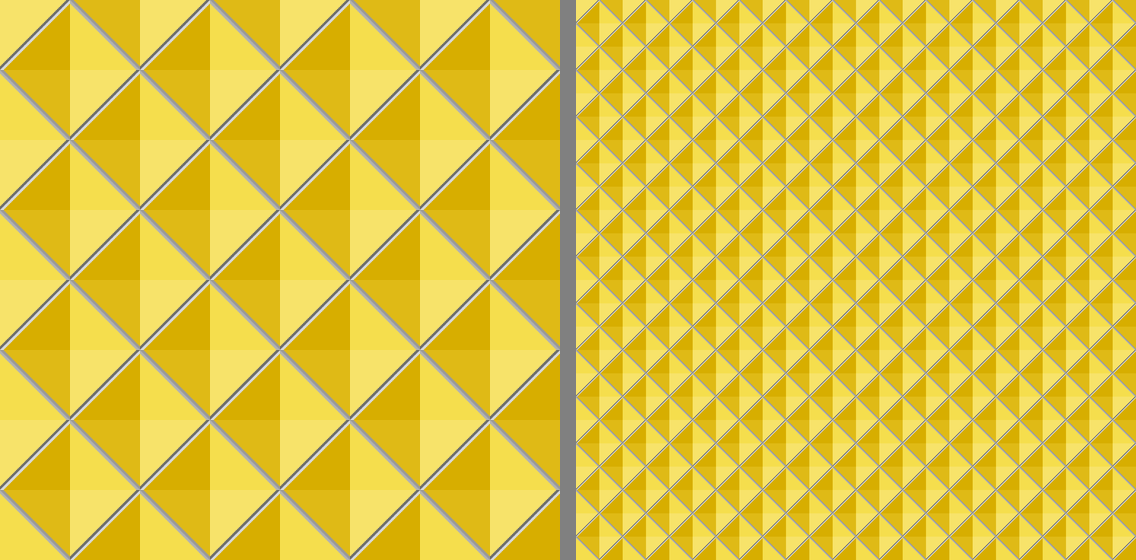
Left, the tile; right, the same tile 3 across and 3 down.
A WebGL 2 fragment shader for this pattern:

```glsl
#version 300 es
precision highp float;
// Yellow studded diamonds, four across and four down, with a second set nested between them.
// Each diamond is a four-sided pyramid: the quadrant picks the face tone and its grey bevel.
// Edges are smoothed by averaging a grid of samples inside each pixel.

uniform vec2 u_resolution;
out vec4 fragColor;

const float REPEATS = 4.0;
const int SAMPLES = 4;

// Offset from the centre of the diamond containing p, in tile units.
vec2 diamondOffset(vec2 p) {
  vec2 q = fract(p) - 0.5;
  bool outside = abs(q.x) + abs(q.y) > 0.5;
  return outside ? q - 0.5 * (2.0 * step(0.0, q) - 1.0) : q;
}

// One value per quadrant; top and bottom are chosen by height.
vec3 byQuadrant(vec2 q, vec3 topLeft, vec3 topRight, vec3 lowLeft, vec3 lowRight) {
  vec3 top = q.x < 0.0 ? topLeft : topRight;
  vec3 low = q.x < 0.0 ? lowLeft : lowRight;
  return q.y > 0.0 ? top : low;
}

vec3 studColor(vec2 p) {
  vec2 q = diamondOffset(p);

  // Pyramid faces
  vec3 face = byQuadrant(q,
    vec3(0.843, 0.682, 0.000), vec3(0.961, 0.871, 0.302),
    vec3(0.875, 0.729, 0.086), vec3(0.969, 0.890, 0.416));

  // Bevelled grey rim, mitred at the corners
  vec3 rim = byQuadrant(q,
    vec3(0.85, 0.86, 0.87), vec3(0.70),
    vec3(0.60), vec3(0.42, 0.42, 0.41));

  float edgeDistance = 0.5 - abs(q.x) - abs(q.y);
  return edgeDistance < 0.025 ? rim : face;
}

void main() {
  vec3 sum = vec3(0.0);
  for (int j = 0; j < SAMPLES; j++) {
    for (int i = 0; i < SAMPLES; i++) {
      vec2 jitter = (vec2(i, j) + 0.5) / float(SAMPLES) - 0.5;
      sum += studColor((gl_FragCoord.xy + jitter) / u_resolution * REPEATS);
    }
  }
  fragColor = vec4(sum / float(SAMPLES * SAMPLES), 1.0);
}
```
